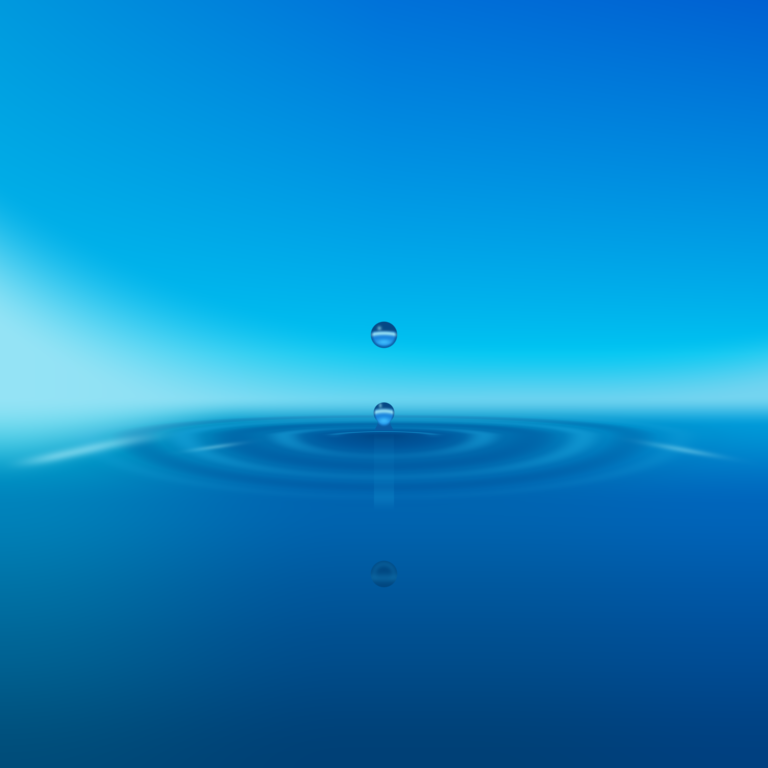
Give the GLSL for this background, as a three.js fragment shader.

```glsl
// A water drop above a calm blue pool, with ripples, a hazy horizon and soft reflections.
varying vec2 vUv;

const vec3 SKY_TOP_LEFT = vec3(0.0, 0.60, 0.87);
const vec3 SKY_TOP_MID = vec3(0.0, 0.445, 0.85);
const vec3 SKY_TOP_RIGHT = vec3(0.0, 0.38, 0.82);
const vec3 SKY_LOW = vec3(0.0, 0.78, 0.95);
const vec3 HAZE = vec3(0.45, 0.83, 0.94);
const vec3 HAZE_LEFT = vec3(0.58, 0.89, 0.96);
const vec3 WATER_FAR = vec3(0.0, 0.62, 0.82);
const vec3 WATER_MID = vec3(0.0, 0.40, 0.70);
const vec3 WATER_LOW = vec3(0.0, 0.32, 0.58);
const vec3 WATER_NEAR = vec3(0.0, 0.25, 0.46);
const vec3 TROUGH = vec3(0.0, 0.29, 0.58);
const vec3 CREST = vec3(0.10, 0.65, 0.87);
const vec3 GLINT = vec3(0.62, 0.90, 0.96);
const vec3 DROP_DARK = vec3(0.02, 0.28, 0.52);
const vec3 DROP_BLUE = vec3(0.08, 0.50, 0.86);

const float HORIZON = 0.462;
const float RING_STEP = 0.13;
const float DROP_RADIUS = 0.0172;
const vec2 RIPPLE_CENTRE = vec2(0.5, 0.433);
const vec2 FALLING_DROP = vec2(0.5, 0.564);
const vec2 RISING_DROP = vec2(0.5, 0.4625);
const vec2 MIRRORED_DROP = vec2(0.5, 0.2526);
const float TAU = 6.28318;

float bell(float x, float width) {
    return exp(-x * x / (width * width));
}

// Soft-edged mask that is 1 inside a distance field.
float inside(float d) {
    return 1.0 - smoothstep(-0.0012, 0.0012, d);
}

vec3 skyColour(vec2 p) {
    vec3 top = mix(SKY_TOP_LEFT, SKY_TOP_MID, clamp(p.x * 2.0, 0.0, 1.0));
    top = mix(top, SKY_TOP_RIGHT, clamp(p.x * 2.0 - 1.0, 0.0, 1.0));
    float height = clamp((p.y - 0.54) / 0.46, 0.0, 1.0);
    vec3 sky = mix(SKY_LOW, top, pow(height, 0.75));

    // Curved bank of haze, deepest on the left.
    float left = 1.0 - smoothstep(0.0, 0.7, p.x);
    float hazeEdge = 0.541 + 0.466 * pow(abs(p.x - 0.72), 2.4);
    float haze = smoothstep(-0.012, 0.075 + 0.11 * left, hazeEdge - p.y);
    return mix(sky, mix(HAZE, HAZE_LEFT, left), haze);
}

vec3 waterColour(vec2 p) {
    vec3 water = mix(WATER_NEAR, WATER_LOW, smoothstep(0.0, 0.22, p.y));
    water = mix(water, WATER_MID, smoothstep(0.16, 0.37, p.y));
    water = mix(water, WATER_FAR, smoothstep(0.34, 0.465, p.y));
    float left = 1.0 - smoothstep(0.0, 0.45, p.x);
    water += left * vec3(0.0, 0.12, 0.04) * smoothstep(-0.3, 0.4, p.y);
    water.b += 0.04 * smoothstep(0.6, 1.0, p.x);

    // Foreshortened rings, flatter on the far side.
    vec2 q = p - RIPPLE_CENTRE;
    q.y *= q.y > 0.0 ? 13.0 : 4.8;
    float r = length(q);
    float side = abs(q.x) / max(r, 0.001);
    float reach = 1.0 - smoothstep(0.30, 0.46, r);
    float wave = cos(TAU * r / RING_STEP);
    water = mix(water, TROUGH, 0.75 * bell(r, 0.27));
    water = mix(water, TROUGH, 0.28 * reach * max(-wave, 0.0));
    float crest = pow(max(wave, 0.0), 2.0) * smoothstep(0.07, 0.12, r);
    water = mix(water, CREST, crest * reach * (0.14 + 0.40 * pow(side, 3.0)));

    // Central crater and its lit lip.
    water = mix(water, TROUGH * 0.85, 0.7 * bell(r, 0.055));
    water = mix(water, CREST, 0.4 * bell(r - 0.065, 0.010) * smoothstep(-0.02, 0.03, q.y));

    // Bright streaks where the outer crest catches the haze.
    float leftLine = 0.393 + 0.040 * smoothstep(-0.03, 0.24, p.x);
    float leftSpan = smoothstep(0.0, 0.08, p.x) * (1.0 - smoothstep(0.11, 0.25, p.x));
    water = mix(water, GLINT, 0.6 * leftSpan * bell(p.y - leftLine, 0.007));
    float rightLine = 0.425 - 0.18 * (p.x - 0.83);
    float rightSpan = bell(p.x - 0.89, 0.045);
    water = mix(water, GLINT, 0.38 * rightSpan * bell(p.y - rightLine, 0.004));
    float innerLine = 0.418 + 0.14 * (p.x - 0.28);
    water = mix(water, GLINT, 0.35 * bell(p.x - 0.28, 0.03) * bell(p.y - innerLine, 0.003));
    return water;
}

// Glassy bead: dark cap, bright horizon band, blue base and dark rim.
vec3 beadColour(vec2 q) {
    vec3 glass = mix(DROP_BLUE, DROP_DARK, smoothstep(0.0, 0.4, q.y));
    glass += vec3(0.15, 0.22, 0.12) * bell(q.y + 0.55, 0.25) * bell(q.x, 0.6);
    float band = bell(q.y - 0.12 + 0.12 * q.x * q.x, 0.17);
    glass = mix(glass, GLINT, 0.85 * band);
    glass = mix(glass, DROP_DARK, 0.65 * smoothstep(0.72, 1.0, length(q)));
    return mix(glass, GLINT, 0.5 * bell(length(q - vec2(-0.35, 0.5)), 0.18));
}

void main() {
    vec2 p = vUv;
    float leftBlur = 1.0 - smoothstep(0.0, 0.32, p.x);
    float shore = smoothstep(HORIZON - 0.018 - 0.075 * leftBlur, HORIZON + 0.022, p.y);
    vec3 colour = mix(waterColour(p), skyColour(p), shore);

    // Mirrored column and mirrored falling drop.
    float column = inside(abs(p.x - 0.5) - 0.013) * smoothstep(0.333, 0.35, p.y);
    column *= 1.0 - smoothstep(0.425, 0.438, p.y);
    colour = mix(colour, CREST, column * (0.07 + 0.12 * bell(p.y - 0.35, 0.02)));
    vec2 m = (p - MIRRORED_DROP) / DROP_RADIUS;
    vec3 mirrored = mix(WATER_NEAR, vec3(0.08, 0.48, 0.70), bell(length(m) - 0.75, 0.25) * smoothstep(0.7, -0.6, -m.y) * 0.4 + 0.5 * bell(m.y + 0.3, 0.35));
    colour = mix(colour, mirrored, 0.75 * inside((length(m) - 1.0) * DROP_RADIUS));

    // Rising drop on its narrow neck, then the falling drop.
    vec2 b = p - RISING_DROP;
    float neckWidth = 0.008 + 0.004 * smoothstep(-0.012, -0.024, b.y);
    float neck = max(abs(b.x) - neckWidth, abs(b.y + 0.011) - 0.012);
    float rising = min(length(b) - 0.0135, neck);
    colour = mix(colour, beadColour(b / vec2(0.0135, 0.019)), inside(rising));
    vec2 f = (p - FALLING_DROP) / DROP_RADIUS;
    colour = mix(colour, beadColour(f), inside((length(f) - 1.0) * DROP_RADIUS));

    gl_FragColor = vec4(clamp(colour, 0.0, 1.0), 1.0);
}
```
